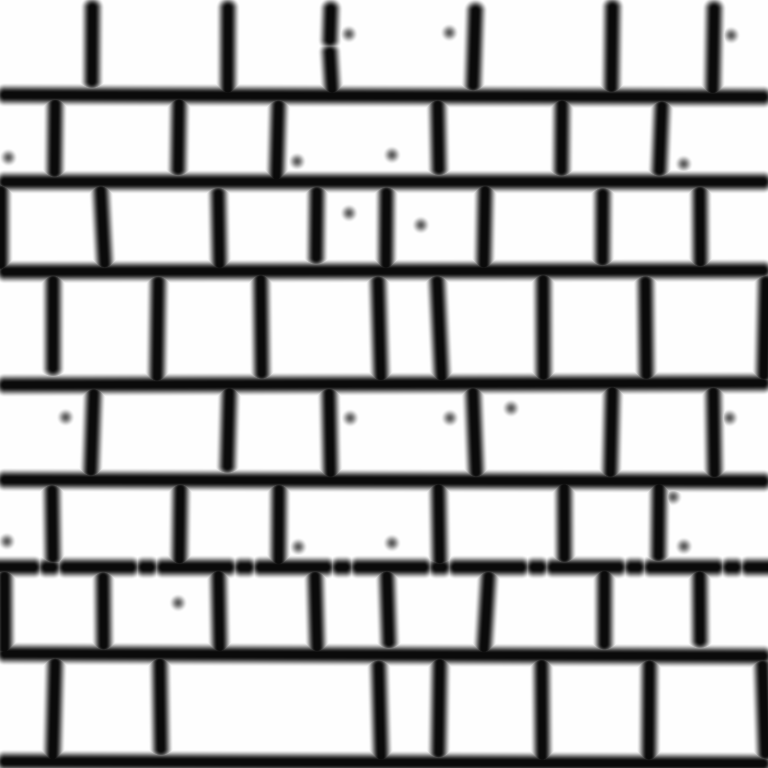
Give the GLSL for this pattern, as a Shadertoy shader.

```glsl
// Hand-inked masonry: a 2 by 2 repeat of a tile holding four courses of blocks.
// Mortar lines are capsule distances with leaning, uneven ends; soft specks dot
// the blocks, and a few lines are worn, broken or absent.

const float TILES = 2.0;
const int COURSES = 4;
const vec3 PAPER = vec3(0.995);
const vec3 INK = vec3(0.04);
const float LINE_CORE = 0.0052;   // fully inked half width, in tiles
const float LINE_EDGE = 0.0328;   // where the soft edge reaches paper
const float SPECK_RADIUS = 0.025;
const float SPECK_INK = 0.66;
const float LEAN = 0.013;         // sideways wander of joint ends
const float BED_TILT = 0.004;
const float MARGIN = 0.013;       // beds stop short of the canvas sides
const float DASH_PERIOD = 0.254;
const float DASH_PHASE = 0.383;
const float BREAK_HEIGHT = 0.12;
const float BREAK_HALF = 0.017;

// Course edges, measured downward, and joint positions in each course
const float BEDS[5] = float[5](0.0, 0.25, 0.477, 0.706, 1.0);
const float ABSENT = 9.0;
const vec4 JOINTS[4] = vec4[4](
    vec4(0.238, 0.592, 0.859, ABSENT),
    vec4(0.141, 0.466, 0.721, ABSENT),
    vec4(0.008, 0.266, 0.568, 0.826),
    vec4(0.144, 0.415, 0.685, 0.990));

// Faults as (course, tile column, joint)
const ivec3 MISSING_JOINT = ivec3(7, 0, 2);
const ivec3 BROKEN_JOINT = ivec3(0, 0, 2);
const int WORN_BED = 5;

// Specks shared by all tiles, then strays placed on the whole canvas
const vec2 SPECKS[4] = vec2[4](
    vec2(0.174, 0.083), vec2(0.906, 0.086),
    vec2(0.016, 0.409), vec2(0.779, 0.424));
const vec2 STRAYS[5] = vec2[5](
    vec2(0.909, 0.555), vec2(1.096, 0.586), vec2(1.331, 1.063),
    vec2(0.464, 1.570), vec2(1.753, 1.294));

vec4 hash4(vec3 seed) {
    float n = dot(seed, vec3(12.71, 31.17, 7.43));
    return fract(sin(n + vec4(1.3, 4.7, 9.1, 15.9)) * 4375.85);
}

float segmentDistance(vec2 p, vec2 a, vec2 b) {
    vec2 ab = b - a;
    float t = clamp(dot(p - a, ab) / dot(ab, ab), 0.0, 1.0);
    return length(p - a - ab * t);
}

float bedDistance(vec2 p, float y, int course) {
    if (course == WORN_BED) {
        // Alternating long dashes and dots
        float s = abs(fract((p.x - DASH_PHASE) / DASH_PERIOD + 0.5) - 0.5) * DASH_PERIOD;
        float along = min(max(s - 0.008, 0.0), max(0.042 - s, 0.0));
        return length(vec2(along, p.y - y));
    }
    vec2 tilt = (hash4(vec3(course, 5.0, 2.0)).xy - 0.5) * 2.0 * BED_TILT;
    return segmentDistance(p, vec2(MARGIN, y + tilt.x), vec2(TILES - MARGIN, y + tilt.y));
}

float jointDistance(vec2 p, float x, float top, float bottom, ivec3 id) {
    vec4 h = hash4(vec3(id));
    vec2 a = vec2(x + (h.x - 0.5) * LEAN, top + 0.018 + 0.010 * h.z);
    vec2 b = vec2(x + (h.y - 0.5) * LEAN, bottom - 0.016 - 0.026 * h.w * h.w);
    if (id == BROKEN_JOINT) {
        vec2 gap = vec2(x, top + BREAK_HEIGHT);
        vec2 halfGap = vec2(0.0, BREAK_HALF);
        return min(segmentDistance(p, a, gap - halfGap), segmentDistance(p, gap + halfGap, b));
    }
    return segmentDistance(p, a, b);
}

float mortarDistance(vec2 p) {
    float d = 10.0;
    for (int course = 0; course < 2 * COURSES; course++) {
        int kind = course % COURSES;
        float base = float(course / COURSES);
        float top = base + BEDS[kind];
        float bottom = min(base + BEDS[kind + 1], TILES - MARGIN);
        d = min(d, bedDistance(p, bottom, course));
        for (int i = 0; i < 8; i++) {
            ivec3 id = ivec3(course, i / 4, i % 4);
            float x = JOINTS[kind][id.z];
            if (x == ABSENT || id == MISSING_JOINT) continue;
            d = min(d, jointDistance(p, x + float(id.y), top, bottom, id));
        }
    }
    return d;
}

float speckDistance(vec2 p) {
    float d = 10.0;
    for (int i = 0; i < 16; i++) {
        if (i == 0) continue;  // one speck has worn away
        vec2 tile = vec2((i / 4) % 2, i / 8);
        vec2 wander = (hash4(vec3(i, 3.0, 8.0)).xy - 0.5) * 0.012;
        d = min(d, length(p - tile - SPECKS[i % 4] - wander));
    }
    for (int i = 0; i < 5; i++) d = min(d, length(p - STRAYS[i]));
    return d;
}

void mainImage(out vec4 fragColor, in vec2 fragCoord) {
    vec2 uv = fragCoord / iResolution.xy;
    vec2 p = vec2(uv.x, 1.0 - uv.y) * TILES;
    float line = 1.0 - smoothstep(LINE_CORE, LINE_EDGE, mortarDistance(p));
    float speck = SPECK_INK * (1.0 - smoothstep(0.0, SPECK_RADIUS, speckDistance(p)));
    fragColor = vec4(mix(PAPER, INK, max(line, speck)), 1.0);
}
```
